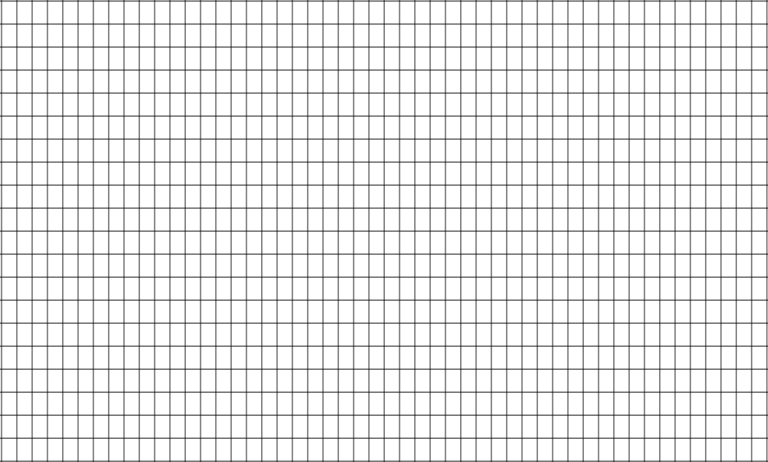
Give the GLSL for this pattern, as a Shadertoy shader.

```glsl
const vec2 CELLS = vec2(50.0, 20.0);            // repeats across and down
const vec2 GRID_MIN = vec2(0.0020, 0.0016);     // first rules, as canvas fractions
const vec2 GRID_MAX = vec2(0.9986, 0.9977);     // last rules, as canvas fractions
const float RULE_WIDTH = 0.00325;               // in canvas heights
const vec3 PAPER = vec3(1.0);
const vec3 COLUMN_INK = vec3(0.51);
const vec3 ROW_INK = vec3(0.46);

// Distance to the nearest of count + 1 evenly spaced rules
float ruleDistance(float position, float first, float last, float count) {
    float spacing = (last - first) / count;
    float index = clamp(round((position - first) / spacing), 0.0, count);
    return abs(position - first - index * spacing);
}

// Share of a pixel covered by a rule
float ruleCoverage(float dist, float width, float pixel) {
    float upper = min(0.5 * width, dist + 0.5 * pixel);
    float lower = max(-0.5 * width, dist - 0.5 * pixel);
    return clamp((upper - lower) / pixel, 0.0, 1.0);
}

// Translucent ink, so crossings turn darker
vec3 layInk(vec3 base, vec3 ink, float coverage) {
    return base * mix(vec3(1.0), ink, coverage);
}

void mainImage(out vec4 fragColor, in vec2 fragCoord) {
    float pixel = 1.0 / iResolution.y;
    vec2 canvas = iResolution.xy * pixel;
    vec2 point = fragCoord * pixel;
    vec2 first = GRID_MIN * canvas;
    vec2 last = GRID_MAX * canvas;

    float columnDist = ruleDistance(point.x, first.x, last.x, CELLS.x);
    float rowDist = ruleDistance(point.y, first.y, last.y, CELLS.y);

    vec3 color = layInk(PAPER, COLUMN_INK, ruleCoverage(columnDist, RULE_WIDTH, pixel));
    color = layInk(color, ROW_INK, ruleCoverage(rowDist, RULE_WIDTH, pixel));
    fragColor = vec4(color, 1.0);
}
```
